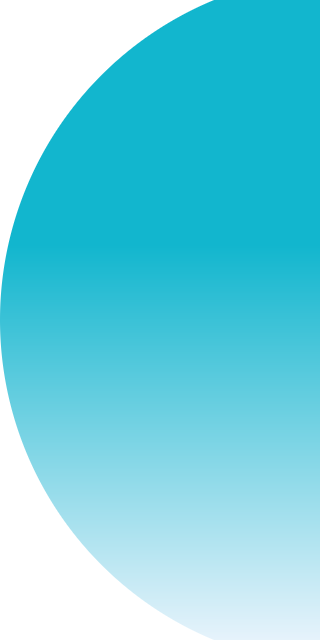
Write a WebGL 1 fragment shader that draws this background.

```glsl
precision highp float;
// A large disc touching the left edge, cropped by the other sides, on white.
// The disc is a distance function filled with a vertical gradient: solid teal
// above, fading linearly to a pale icy blue at the bottom.

uniform vec2 u_resolution;

// Signed distance to a circle, negative inside
float circleDistance(vec2 point, vec2 center, float radius) {
  return length(point - center) - radius;
}

// Teal down to the fade start, then a linear ramp to pale blue
vec3 discColor(float height) {
  vec3 teal = vec3(0.071, 0.714, 0.808);
  vec3 paleBlue = vec3(0.902, 0.952, 0.985);
  float fade = clamp((0.617 - height) / 0.617, 0.0, 1.0);
  return mix(teal, paleBlue, fade);
}

void main() {
  // Canvas heights as units, origin at the lower left
  vec2 point = gl_FragCoord.xy / u_resolution.y;
  float pixel = 1.0 / u_resolution.y;

  // Disc with its leftmost point at mid height
  float radius = 0.541;
  float edge = circleDistance(point, vec2(radius, 0.5), radius);
  float coverage = clamp(0.5 - edge / pixel, 0.0, 1.0);

  vec3 color = mix(vec3(1.0), discColor(point.y), coverage);
  gl_FragColor = vec4(color, 1.0);
}
```
